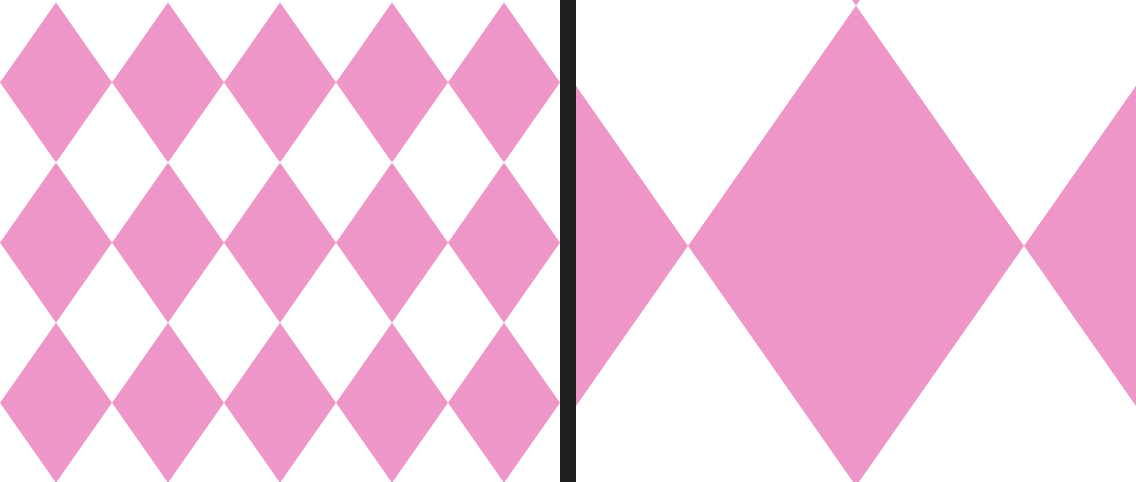
Left: the whole. Right: its middle third, enlarged.
Write a Shadertoy shader that draws this pattern.

```glsl
// Signed distance-like field of a diamond filling the unit cell
float diamond(vec2 q) {
    return abs(q.x) + abs(q.y) - 0.5;
}

void mainImage(out vec4 fragColor, in vec2 fragCoord) {
    // Five columns by three rows, set slightly below the top edge
    vec2 cells = vec2(5.0, 3.0094);
    vec2 grid = fragCoord / iResolution.xy * cells + vec2(0.0, 0.0055);

    // No fourth row in the top margin
    vec2 cell = min(floor(grid), vec2(4.0, 2.0));
    float field = diamond(grid - cell - 0.5);

    // One-pixel soft edge
    float pixel = length(cells / iResolution.xy);
    float fill = clamp(0.5 - field / pixel, 0.0, 1.0);

    vec3 white = vec3(1.0);
    vec3 pink = vec3(0.93, 0.59, 0.78);
    fragColor = vec4(mix(white, pink, fill), 1.0);
}
```
